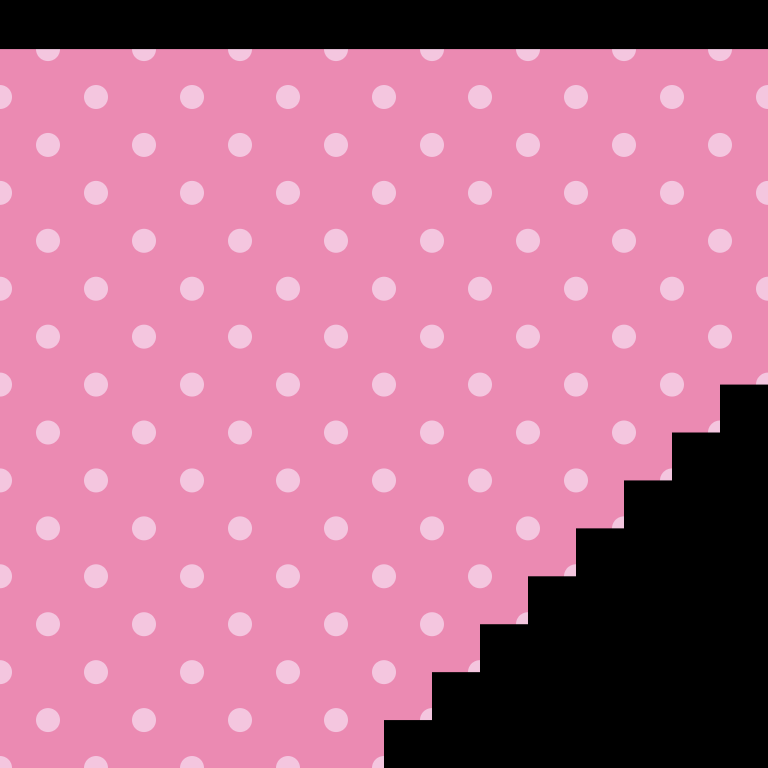
This pattern is drawn by a Shadertoy shader. Its source:

```glsl
// Pale polka dots on pink, cut by a black band above and a black staircase at the lower right.

#define GRID vec2(16.0, 16.024)        // half-repeats across and down
#define DOT_RADIUS 0.25                // in grid units
#define TOP_EDGE 15.0                  // grid row where the top band begins
#define FIRST_STEP 8                   // grid column of the lowest step
#define STEP_COUNT 8
#define PINK vec3(0.92, 0.54, 0.70)
#define PALE vec3(0.955, 0.775, 0.875)
#define BLACK vec3(0.0)

// Signed distance to dots on a staggered lattice
float dotLattice(vec2 p) {
    vec2 even = p - 2.0 * round(p * 0.5);
    vec2 odd = p - 1.0 - 2.0 * round((p - 1.0) * 0.5);
    return min(length(even), length(odd)) - DOT_RADIUS;
}

// Signed distance bound of the stairs: a union of quarter planes
float staircase(vec2 p) {
    float d = 1e3;
    for (int i = 0; i < STEP_COUNT; i++) {
        vec2 corner = vec2(FIRST_STEP + i, i + 1);
        d = min(d, max(corner.x - p.x, p.y - corner.y));
    }
    return d;
}

// Antialiased coverage of a shape
float coverage(float d, float pixel) {
    return clamp(0.5 - d / pixel, 0.0, 1.0);
}

void mainImage(out vec4 fragColor, in vec2 fragCoord) {
    vec2 p = fragCoord / iResolution.y * GRID;
    float pixel = GRID.y / iResolution.y;

    // Dotted ground
    vec3 color = mix(PINK, PALE, coverage(dotLattice(p), pixel));

    // Black cutouts
    float cutout = min(staircase(p), TOP_EDGE - p.y);
    color = mix(color, BLACK, coverage(cutout, pixel));

    fragColor = vec4(color, 1.0);
}
```
